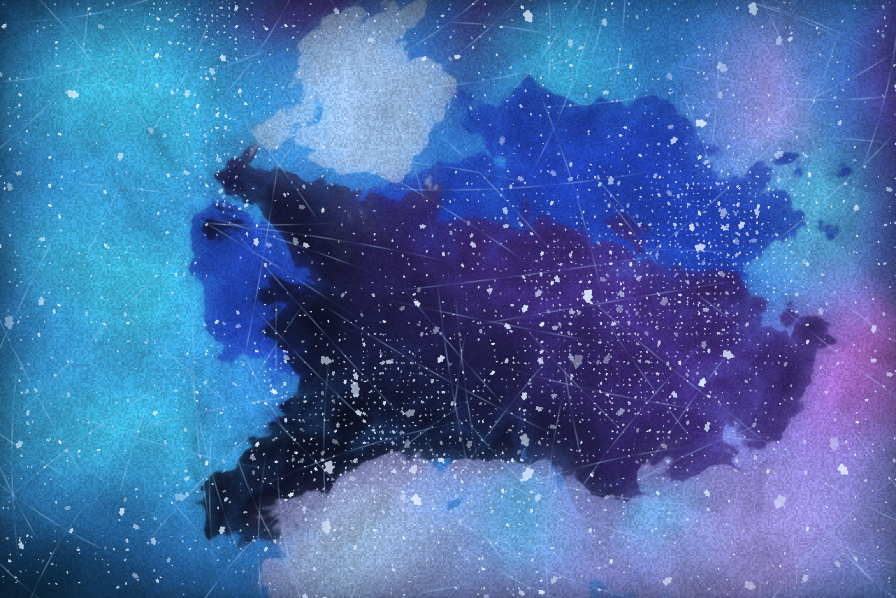
This background is drawn by a Shadertoy shader. Its source:

```glsl
// A watercolour night sky: soft colour washes around a torn dark void, with puffy
// clouds, scratches and splatter. Washes are gaussian glows; torn edges are
// ellipses roughened by layered sines and cellular noise.
#define WARP 0.028
#define ROUGHNESS 0.2
#define SCRATCH_COUNT 130
#define SCRATCH_GLOW 0.38
#define SPECK_GLOW 0.95
#define GRAIN 0.2
#define EDGE_SHADE 0.35
const vec3 CYAN = vec3(.25, .74, .89), AZURE = vec3(.19, .47, .79);
const vec3 ROYAL = vec3(.12, .23, .69), TEAL = vec3(.06, .2, .32);
const vec3 PALE = vec3(.67, .78, .92), LAVENDER = vec3(.64, .6, .91);
const vec3 ORCHID = vec3(.73, .46, .88), PLUM = vec3(.27, .2, .49);
const vec3 VIOLET = vec3(.25, .18, .5), NAVY = vec3(.06, .08, .17);

vec2 hash2(vec2 p) {
    vec3 h = fract(p.xyx * vec3(.1031, .103, .0973));
    h += dot(h, h.yzx + 33.33);
    return fract((h.xx + h.yz) * h.zy);
}
// Layered distance to the nearest cell point
float cellFbm(vec2 p) {
    float sum = 0., amp = .5;
    for (int k = 0; k < 4; k++) {
        float nearest = 2.;
        for (int i = 0; i < 9; i++) {
            vec2 o = vec2(i % 3 - 1, i / 3 - 1);
            nearest = min(nearest, length(o + hash2(floor(p) + o + 50.) - fract(p)));
        }
        sum += amp * (nearest - .45);
        p = mat2(1.6, 1.2, -1.2, 1.6) * p + 3.7;
        amp *= .52;
    }
    return sum;
}
vec2 sineWarp(vec2 p) {
    vec2 sum = vec2(0);
    float amp = 1.;
    p *= 8.;
    for (int i = 0; i < 5; i++, amp *= .55) {
        sum += amp * sin(p.yx + vec2(1.3, 4.1) + 1.5 * sum);
        p = mat2(1.5, 1.1, -1.1, 1.5) * p;
    }
    return sum;
}
// Shapes are given as centre and radii
float glow(vec2 p, vec4 s) {
    vec2 d = (p - s.xy) / s.zw;
    return exp(-dot(d, d));
}
float ellipse(vec2 p, vec4 s) {
    return (length((p - s.xy) / s.zw) - 1.) * min(s.z, s.w);
}
// Torn paint edge: a crisp rim over a soft fade
float torn(float d) {
    return .55 * smoothstep(.006, -.006, d) + .45 * smoothstep(.05, -.07, d);
}
vec3 skyWashes(vec2 p) {
    vec3 c = mix(AZURE, CYAN, glow(p, vec4(.24, .83, .23, .17)));
    c = mix(c, CYAN, glow(p, vec4(.2, .52, .19, .14)));
    c = mix(c, CYAN, .9 * glow(p, vec4(.18, .27, .28, .14)));
    c = mix(c, PLUM, .9 * glow(p, vec4(.52, 1.03, .14, .09)));
    c = mix(c, PLUM, .8 * glow(p, vec4(.84, .97, .09, .15)));
    c = mix(c, CYAN, .75 * glow(p, vec4(.97, .87, .11, .11)));
    c = mix(c, LAVENDER, .9 * glow(p, vec4(1.3, .86, .1, .16)));
    c = mix(c, CYAN * .8 + .15, .9 * glow(p, vec4(1.37, .65, .11, .14)));
    c = mix(c, LAVENDER, glow(p, vec4(1.3, .14, .32, .22)));
    c = mix(c, ORCHID, glow(p, vec4(1.42, .39, .16, .14)));
    c = mix(c, PLUM * 1.3, .8 * glow(p, vec4(1.52, .84, .07, .32)));
    c = mix(c, TEAL, glow(p, vec4(.03, 0, .28, .13)));
    return mix(c, TEAL, .7 * glow(p, vec4(0, 1.03, .12, .16)));
}
float scratches(vec2 p, float pixel) {
    float sum = 0.;
    for (int i = 0; i < SCRATCH_COUNT; i++) {
        vec2 a = hash2(vec2(i, 7)), b = hash2(vec2(i, 31)), d = p - a * vec2(1.5, 1);
        float angle = 3.14 * b.x, reach = .07 + .22 * b.y;
        d = mat2(cos(angle), -sin(angle), sin(angle), cos(angle)) * d;
        d.y -= (a.y - .5) * 1.4 * d.x * d.x;
        float line = 1. - smoothstep(0., .0007 + pixel, abs(d.y));
        line *= 1. - smoothstep(.4 * reach, reach, abs(d.x));
        sum += line * (.6 + .4 * sin(d.x * 70. + 9. * b.x));
    }
    return min(sum, 1.3);
}
float splatter(vec2 p, float pixel) {
    float density = .07 + .42 * glow(p, vec4(.64, .28, .18, .17))
        + .38 * glow(p, vec4(1.03, .46, .18, .22)) + .38 * glow(p, vec4(1.21, .62, .1, .14))
        + .3 * glow(p, vec4(.37, .75, .06, .09)) + .35 * glow(p, vec4(.34, .99, .09, .06));
    float sum = 0., scale = 21.;
    for (int i = 0; i < 4; i++, scale *= 1.7) {
        vec2 q = p * scale + float(i) * 17.3;
        vec2 a = hash2(floor(q) + 11.), b = hash2(floor(q) + 83.), d = fract(q) - .3 - .4 * a;
        float turn = atan(d.y, d.x) + 6.28 * b.x, soft = .6 * pixel * scale;
        float radius = mix(.07, .2, b.x) * (1. + .22 * sin(2. * turn) + .15 * sin(5. * turn));
        float speck = 1. - smoothstep(radius - soft, radius + soft, length(d));
        sum = max(sum, speck * step(b.y, density * (.45 + .25 * float(i))) * mix(.4, 1., a.x));
    }
    return sum;
}
void mainImage(out vec4 fragColor, in vec2 fragCoord) {
    vec2 p = fragCoord / iResolution.xy * vec2(1.5, 1), q = p + WARP * sineWarp(p);
    float pixel = 1. / iResolution.y, puff = cellFbm(q * 7.), rough = ROUGHNESS * puff;
    vec3 color = skyWashes(q) * (1. + .35 * puff);
    // Royal blue halo
    float halo = min(ellipse(q, vec4(1.04, .67, .29, .14)), ellipse(q, vec4(.72, .62, .18, .09)));
    halo = min(halo, ellipse(q, vec4(.42, .53, .11, .16)));
    color = mix(color, ROYAL * (1. + .5 * puff), .9 * torn(halo + rough));
    // Dark void, navy at the left and violet at the right
    float hole = min(ellipse(q, vec4(.9, .4, .4, .21)), ellipse(q, vec4(.51, .67, .12, .08)));
    hole = min(hole, min(ellipse(q, vec4(.61, .48, .16, .2)), ellipse(q, vec4(.54, .21, .15, .11))));
    hole = min(hole, ellipse(q, vec4(1.06, .28, .2, .14)));
    float tint = smoothstep(0., .4, dot(q - vec2(.6, .3), vec2(.6, .8)));
    tint *= 1. - .8 * glow(q, vec4(.5, .67, .15, .13));
    color = mix(color, mix(NAVY, VIOLET, tint) * (1. + .8 * puff), torn(hole + rough));
    // Pale clouds above and below the void
    float cloud = ellipse(q, vec4(.62, .83, .14, .15));
    color = mix(color, PALE * (1. + .4 * puff), .85 * torn(cloud + rough));
    float bank = min(ellipse(q, vec4(.64, .08, .15, .13)), ellipse(q, vec4(.9, .06, .24, .12)));
    bank = min(bank, ellipse(q, vec4(1.2, .1, .18, .13)));
    vec3 mist = mix(LAVENDER, PALE, glow(q, vec4(.62, .08, .16, .15)));
    mist = mix(mist, CYAN, .6 * glow(q, vec4(.88, .1, .11, .1)));
    mist = mix(mist, CYAN, .5 * glow(q, vec4(1.13, .14, .08, .09)));
    color = mix(color, mist * (1. + .4 * puff), .9 * torn(bank + rough));
    // Worn surface: shaded rim, grain, scratches and splatter
    vec2 rim = min(p, vec2(1.5, 1) - p);
    color *= 1. - EDGE_SHADE * exp(-18. * min(rim.x, rim.y));
    color *= 1. + GRAIN * (hash2(floor(p * 340.)).x - .5);
    color = mix(color, vec3(.66, .8, .98), SCRATCH_GLOW * scratches(p, pixel));
    color = mix(color, vec3(.88, .94, 1), SPECK_GLOW * splatter(p, pixel));
    fragColor = vec4(clamp(color, 0., 1.), 1);
}
```
